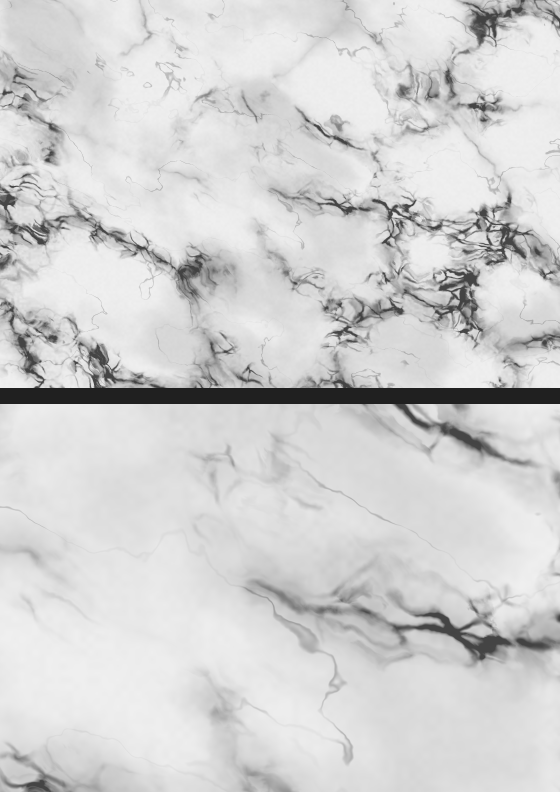
Top, the full canvas; bottom, a detail of the centre.
Write a Shadertoy shader that draws this texture.

```glsl
// White marble slab with grey haze and ragged, pebbly dark veins.

float hash(vec2 p) {
    return fract(sin(dot(p, vec2(127.1, 311.7))) * 43758.5453);
}

float noise(vec2 p) {
    vec2 i = floor(p), f = fract(p);
    f = f * f * (3.0 - 2.0 * f);
    return mix(mix(hash(i), hash(i + vec2(1, 0)), f.x),
               mix(hash(i + vec2(0, 1)), hash(i + vec2(1, 1)), f.x), f.y);
}

float fbm(vec2 p) {
    float sum = 0.0, amp = 0.5;
    for (int i = 0; i < 5; i++) {
        sum += amp * noise(p);
        p = mat2(1.6, 1.2, -1.2, 1.6) * p + 7.3;
        amp *= 0.5;
    }
    return sum / 0.97;
}

vec2 fbm2(vec2 p) {
    return vec2(fbm(p), fbm(p + 41.7)) - 0.5;
}

// Zero on the borders between cells, growing towards their centres
float cellEdge(vec2 p) {
    vec2 cell = floor(p);
    float near = 9.0, second = 9.0;
    for (int y = -1; y <= 1; y++)
    for (int x = -1; x <= 1; x++) {
        vec2 c = cell + vec2(x, y);
        float d = length(c + vec2(hash(c), hash(c + 19.3)) - p);
        second = min(second, max(near, d));
        near = min(near, d);
    }
    return second - near;
}

float crack(float edge, float width) {
    return 1.0 - smoothstep(0.0, width, edge);
}

float marble(vec2 p, float across) {
    // Flow falls to the right; coarse and fine warps fray it
    vec2 flow = vec2(dot(p, vec2(0.88, -0.47)) * 0.75, dot(p, vec2(0.47, 0.88)) * 1.2);
    vec2 bend = flow + 0.17 * fbm2(p * 3.5 + 3.1);
    vec2 frayed = bend + 0.04 * fbm2(p * 19.0);

    float slabEdge = cellEdge(frayed * 3.7 + 5.2);
    float pebbleEdge = cellEdge(frayed * 12.0);
    float gritEdge = cellEdge(frayed * 27.0 + 8.0);

    // Broken belts along the slab borders, denser on the left
    float density = fbm(p * 2.6 + 11.4) + 0.16 * (0.5 - across);
    float rough = fbm(frayed * 15.0 + 2.0);
    float belt = crack(slabEdge + 0.7 * (rough - 0.5), 0.42) * smoothstep(0.36, 0.56, density);
    float broken = smoothstep(0.42, 0.58, fbm(p * 11.0 + 23.0));
    float patchy = smoothstep(0.41, 0.57, fbm(p * 15.0 + 57.0));
    float flecks = smoothstep(0.3, 0.6, fbm(frayed * 60.0 + 37.0));

    // Haze, halos and stains
    float haze = smoothstep(0.48, 0.76, fbm(bend * 4.5 + 31.0));
    float tone = 0.932 - 0.09 * haze;
    tone -= 0.07 * exp(-9.0 * slabEdge) * (0.3 + broken);
    tone -= 0.05 * belt + 0.2 * belt * smoothstep(0.47, 0.6, rough);
    float hairline = crack(abs(fbm(frayed * 7.0 + 71.0) - 0.5), 0.012);
    tone -= 0.16 * hairline * (0.2 + broken);
    tone -= 0.05 * (noise(p * 170.0) - 0.5) * (0.3 + belt);

    // Dark veins, from long seams to fine grit
    float ink = 0.85 * crack(slabEdge, 0.05) * broken * smoothstep(0.32, 0.5, density);
    ink += 1.2 * crack(pebbleEdge, 0.13) * belt * (0.2 + 0.8 * patchy);
    ink += 0.95 * crack(gritEdge, 0.21) * belt * patchy;
    ink += 0.7 * belt * patchy * smoothstep(0.54, 0.62, fbm(frayed * 38.0 + 90.0));
    return mix(tone, 0.24, min(ink * (0.35 + 0.75 * flecks), 0.95));
}

void mainImage(out vec4 fragColor, in vec2 fragCoord) {
    // Four samples per pixel smooth the veins
    float tone = 0.0;
    for (int i = 0; i < 4; i++) {
        vec2 pos = fragCoord + vec2(i & 1, i >> 1) * 0.5 - 0.25;
        tone += 0.25 * marble(pos / iResolution.y, pos.x / iResolution.x);
    }
    fragColor = vec4(vec3(tone), 1.0);
}
```
